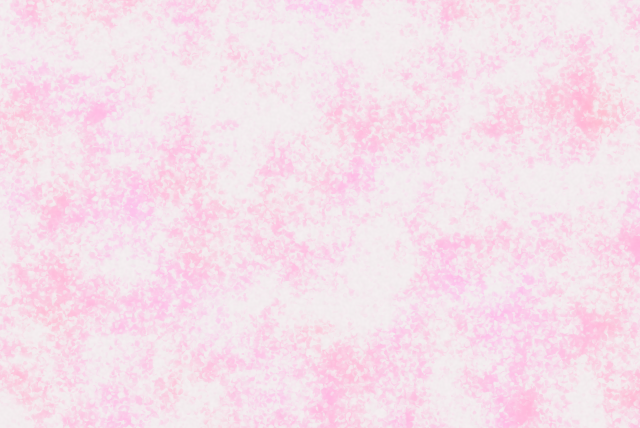
Write a WebGL 2 fragment shader that draws this texture.

```glsl
#version 300 es
precision highp float;
// Mottled pink watercolour: soft washes broken up by tiny overlapping sponge dabs on pale paper.

uniform vec2 u_resolution;
out vec4 fragColor;

// Three independent values in 0..1 per lattice cell and layer
vec3 hash3(vec2 cell, int layer) {
    uvec3 v = uvec3(ivec3(ivec2(cell), layer)) * 1664525u + 1013904223u;
    v.x += v.y * v.z; v.y += v.z * v.x; v.z += v.x * v.y;
    v ^= v >> 16u;
    v.x += v.y * v.z; v.y += v.z * v.x; v.z += v.x * v.y;
    return vec3(v >> 8u) / 16777216.0;
}

float cornerSlope(vec2 cell, vec2 offset, int seed) {
    float angle = 6.28318 * hash3(cell, seed).x;
    return dot(vec2(cos(angle), sin(angle)), offset);
}

float gradientNoise(vec2 p, int seed) {
    vec2 i = floor(p), f = p - i;
    vec2 u = f * f * f * (f * (f * 6.0 - 15.0) + 10.0);
    vec2 e = vec2(0.0, 1.0);
    return mix(mix(cornerSlope(i, f, seed), cornerSlope(i + e.yx, f - e.yx, seed), u.x),
               mix(cornerSlope(i + e.xy, f - e.xy, seed), cornerSlope(i + 1.0, f - 1.0, seed), u.x), u.y);
}

// Local pigment density: broad patches with ragged, clumpy borders
float washDensity(vec2 p) {
    float n = 0.55 * gradientNoise(p * 3.0, 21)
            + 0.95 * gradientNoise(p * 6.5 + 3.7, 22)
            + 0.60 * gradientNoise(p * 15.0, 23)
            + 0.50 * gradientNoise(p * 36.0, 24);
    float density = 0.26 + 0.48 * n - 0.08 * (p.y - 0.5);
    return clamp(density, 0.03, 0.95) * smoothstep(0.02, 0.12, length(p));
}

// Round translucent dabs, pale or pink, laid over one another from coarse to fine
float dabLayers(vec2 p, float wash) {
    float ink = wash;
    for (int layer = 0; layer < 6; layer++) {
        float scale = 48.0 + 11.0 * float(layer);
        vec2 q = p * scale + 0.37 * float(layer);
        vec2 cell = floor(q);
        float soft = max(0.09, 0.7 * scale / u_resolution.y);
        for (int y = -1; y <= 1; y++)
        for (int x = -1; x <= 1; x++) {
            vec2 c = cell + vec2(x, y);
            vec3 h = hash3(c, layer);
            vec3 k = hash3(c, layer + 40);
            float radius = mix(0.25, 0.58, k.x);
            float mask = 1.0 - smoothstep(radius - soft, radius + soft, length(q - c - h.xy));
            float dab = smoothstep(-0.2, 0.25, wash * 1.5 - h.z) * (0.36 + 0.85 * wash);
            ink = mix(ink, dab, mask * mix(0.4, 0.8, k.y));
        }
    }
    return ink;
}

void main() {
    vec2 p = gl_FragCoord.xy / u_resolution.y;

    // Slight warp keeps the dabs from being perfect discs
    vec2 warp = vec2(gradientNoise(p * 70.0, 31), gradientNoise(p * 70.0, 32));
    float ink = dabLayers(p + 0.005 * warp, washDensity(p));

    // Paper to pink, drifting between rose and orchid
    float hue = gradientNoise(p * 4.5 + 8.1, 33) + 0.5 * gradientNoise(p * 11.0, 34);
    vec3 paper = vec3(0.953, 0.932, 0.938);
    vec3 pink = vec3(1.005, 0.715, 0.875 + 0.085 * hue);
    vec3 colour = mix(paper, pink, clamp(ink, 0.0, 1.0));

    // Faint paper tooth
    colour += 0.012 * gradientNoise(p * 130.0, 35) + 0.008 * gradientNoise(p * 50.0, 36);
    fragColor = vec4(clamp(colour, 0.0, 1.0), 1.0);
}
```
